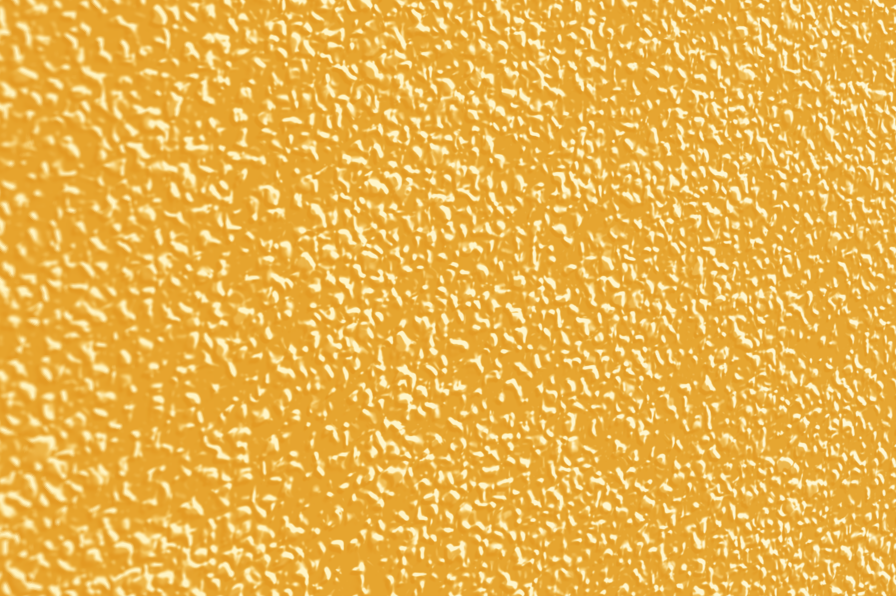
Give the GLSL for this texture, as a Shadertoy shader.

```glsl
const vec3 SHADE = vec3(0.88, 0.575, 0.11);
const vec3 OCHRE = vec3(0.905, 0.645, 0.185);
const vec3 HONEY = vec3(0.965, 0.79, 0.41);
const vec3 CREAM = vec3(1.0, 0.96, 0.79);

const float GRAINS = 32.0;         // coarse cells per canvas height at the left
const float RECESSION = 0.2;       // how fast the wall recedes to the right
const float FINE_SCALE = 1.8;
const float FINE_WEIGHT = 0.5;
const float WARP = 0.5;
const float CLUMPING = 0.85;       // unevenness of the grain cover
const vec2 LIGHT_DIR = vec2(0.68, 0.73);
const float LIGHT_STEP = 0.27;
const float LIGHT_GAIN = 1.75;
const float TOP_GLOW = 0.2;
const float SHADE_GAIN = 1.6;
const float SHADE_DEPTH = 0.6;
const float SHARP_BLUR = 0.0014;
const float LEFT_BLUR = 0.0048;    // defocus radius at the left edge
const int TAPS = 12;

float hash(vec2 p) {
    return fract(sin(dot(p, vec2(127.1, 311.7))) * 43758.5453);
}

vec2 hash2(vec2 p) {
    return vec2(hash(p), hash(p + 57.3));
}

float noise(vec2 p) {
    vec2 i = floor(p);
    vec2 f = fract(p);
    f = f * f * (3.0 - 2.0 * f);
    return mix(mix(hash(i), hash(i + vec2(1, 0)), f.x),
               mix(hash(i + vec2(0, 1)), hash(i + vec2(1, 1)), f.x), f.y);
}

// Sum of soft domes, one scattered in each cell
float domes(vec2 p) {
    vec2 cell = floor(p);
    float sum = 0.0;
    for (int y = -1; y <= 1; y++) {
        for (int x = -1; x <= 1; x++) {
            vec2 id = cell + vec2(x, y);
            vec2 d = p - id - hash2(id);
            float radius = mix(0.32, 0.72, hash(id + 19.7));
            float dome = max(0.0, 1.0 - dot(d, d) / (radius * radius));
            sum += dome * dome;
        }
    }
    return sum;
}

// Broad patches where grains gather or thin out
float patches(vec2 p) {
    return 0.6 * noise(p * 0.4 + 11.0) + 0.4 * noise(p * 0.15 + 43.0) - 0.5;
}

// Plaster relief: rounded domes merged into clumps on a flat ground
float relief(vec2 p) {
    vec2 bend = vec2(noise(p * 1.5), noise(p * 1.5 + 31.4)) - 0.5;
    vec2 q = p + WARP * bend;
    float field = domes(q) + FINE_WEIGHT * domes(q * FINE_SCALE + 71.0);
    field += CLUMPING * patches(p);
    return 1.25 * smoothstep(0.1, 1.5, field);
}

// Perspective from canvas to wall
vec2 wall(vec2 uv) {
    return GRAINS * vec2(uv.x, uv.y - 0.5) / (1.0 - RECESSION * uv.x);
}

vec3 plaster(vec2 uv) {
    vec2 p = wall(uv);
    float height = relief(p);
    float slope = height - relief(p + LIGHT_DIR * LIGHT_STEP);
    float grit = 0.06 * (noise(p * 4.0) - 0.5);
    float gain = LIGHT_GAIN * (1.0 + 0.8 * patches(p + 90.0));
    float lit = gain * max(slope, 0.0) + TOP_GLOW * height + grit - 0.03;
    lit = clamp(lit, 0.0, 1.0);
    float dark = clamp(-SHADE_GAIN * slope, 0.0, 1.0);

    vec3 color = mix(OCHRE, HONEY, min(lit * 2.0, 1.0));
    color = mix(color, CREAM, max(lit * 2.0 - 1.0, 0.0));
    return mix(color, SHADE, SHADE_DEPTH * dark);
}

void mainImage(out vec4 fragColor, in vec2 fragCoord) {
    vec2 uv = fragCoord / iResolution.y;
    float across = fragCoord.x / iResolution.x;

    // Lens blur over a spiral of taps, wider toward the left
    float blur = mix(LEFT_BLUR, SHARP_BLUR, smoothstep(-0.1, 0.42, across));
    vec3 color = vec3(0.0);
    for (int i = 0; i < TAPS; i++) {
        float k = float(i) + 0.5;
        float angle = 2.39996 * k;
        vec2 offset = sqrt(k / float(TAPS)) * vec2(cos(angle), sin(angle));
        color += plaster(uv + blur * offset);
    }
    color /= float(TAPS);

    // Slight drift from warm left to paler right
    color *= mix(vec3(1.0, 0.995, 0.95), vec3(0.995, 1.01, 1.06), across);
    fragColor = vec4(clamp(color, 0.0, 1.0), 1.0);
}
```
